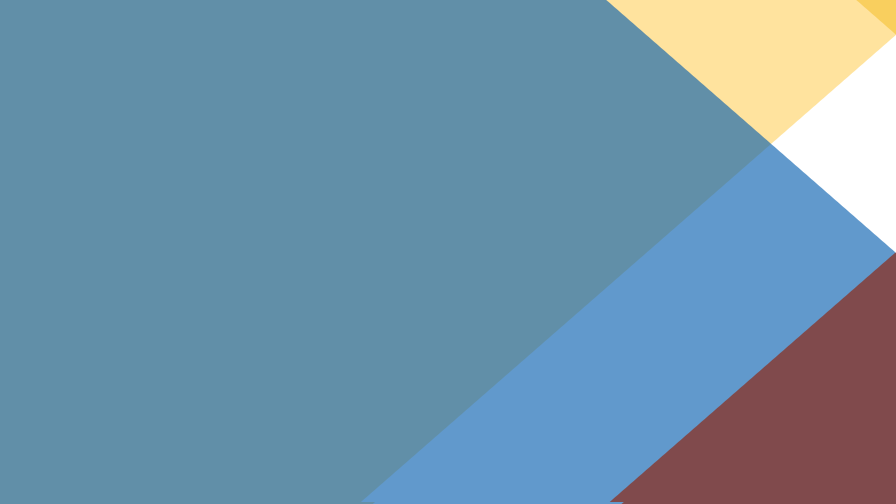
A WebGL 1 fragment shader for this background:

```glsl
precision highp float;

uniform vec2 u_resolution;

const float ASPECT = 16.0 / 9.0;
const float SLOPE = 0.873;

const vec3 TEAL = vec3(0.380, 0.560, 0.660);
const vec3 BLUE = vec3(0.380, 0.600, 0.800);
const vec3 MAROON = vec3(0.500, 0.292, 0.300);
const vec3 CREAM = vec3(1.000, 0.890, 0.620);
const vec3 AMBER = vec3(0.975, 0.810, 0.370);
const vec3 WHITE = vec3(1.0);

// Signed distance to a sloped line through a point, positive above it
float lineDistance(vec2 p, vec2 through, float slope) {
    return dot(p - through, vec2(-slope, 1.0)) / length(vec2(slope, 1.0));
}

// Antialiased coverage of the positive side of an edge
float coverage(float distanceToEdge, float pixel) {
    return clamp(distanceToEdge / pixel + 0.5, 0.0, 1.0);
}

// Sideways step of the bands in the thin strip along the bottom
vec2 shiftBottomStrip(vec2 p, float height, float shift) {
    return p - vec2(shift * (1.0 - step(height, p.y)), 0.0);
}

void main() {
    vec2 p = gl_FragCoord.xy / u_resolution * vec2(ASPECT, 1.0);
    float pixel = 1.0 / u_resolution.y;
    vec2 crossing = vec2(1.530, 0.7145);
    vec2 rightCorner = vec2(ASPECT, 0.5);
    vec2 band = shiftBottomStrip(p, 0.0046, 0.028);

    // Diagonal edges
    float belowUpper = coverage(-lineDistance(band, crossing, SLOPE), pixel);
    float belowLower = coverage(-lineDistance(band, rightCorner, SLOPE), pixel);
    float aboveFalling = coverage(lineDistance(p, crossing, -SLOPE), pixel);
    float aboveCorner = coverage(lineDistance(p, vec2(1.699, 1.0), -SLOPE), pixel);

    // Bands on the left of the falling edge
    vec3 leftSide = mix(TEAL, BLUE, belowUpper);
    leftSide = mix(leftSide, MAROON, belowLower);

    // Bands on the right of the falling edge
    vec3 rightSide = mix(CREAM, AMBER, aboveCorner);
    rightSide = mix(rightSide, WHITE, belowUpper);

    gl_FragColor = vec4(mix(leftSide, rightSide, aboveFalling), 1.0);
}
```
